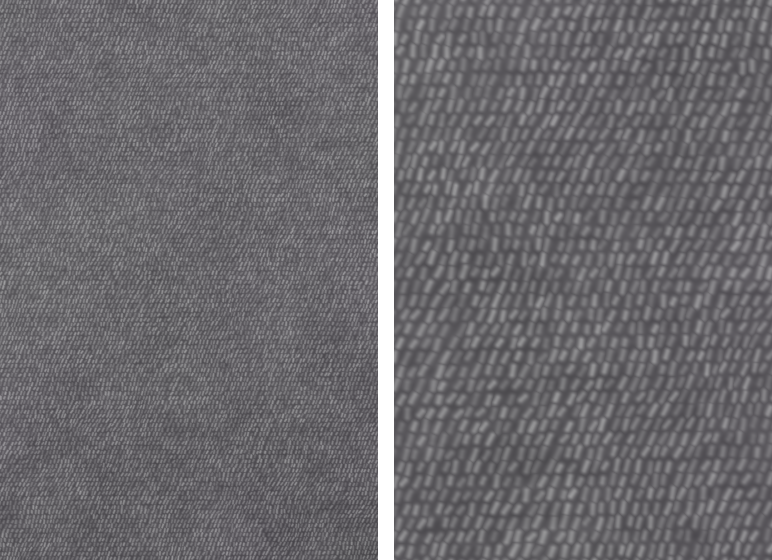
Left: the whole. Right: its middle third, enlarged.
A Shadertoy shader for this texture:

```glsl
// Grey woven cloth: level, staggered rows of short light stitches that lean
// slightly right. Each stitch is a soft capsule with its own jitter, length
// and brightness; noise adds weft streaks, faint blotches and broad shading.

const vec2 STITCH_COUNT = vec2(100.0, 122.0);  // repeats across and down
const float CELL_ASPECT = 1.2;                 // cell height over cell width
const vec3 GROUND_COLOR = vec3(0.330, 0.320, 0.340);
const vec3 THREAD_COLOR = vec3(0.555, 0.550, 0.562);

float hash(vec2 p) {
    vec3 q = fract(vec3(p.xyx) * 0.1031);
    q += dot(q, q.yzx + 33.33);
    return fract((q.x + q.y) * q.z);
}

float valueNoise(vec2 p) {
    vec2 cell = floor(p);
    vec2 f = fract(p);
    f = f * f * (3.0 - 2.0 * f);
    float low = mix(hash(cell), hash(cell + vec2(1, 0)), f.x);
    float high = mix(hash(cell + vec2(0, 1)), hash(cell + vec2(1, 1)), f.x);
    return mix(low, high, f.y);
}

float layeredNoise(vec2 p) {
    float sum = 0.0;
    float weight = 0.5;
    for (int i = 0; i < 4; i++) {
        sum += weight * valueNoise(p);
        p = p * 2.03 + 17.3;
        weight *= 0.5;
    }
    return sum / 0.9375;
}

float segmentDistance(vec2 p, vec2 halfSpan) {
    float t = clamp(dot(p, halfSpan) / dot(halfSpan, halfSpan), -1.0, 1.0);
    return length(p - t * halfSpan);
}

// Brightness of one stitch at an offset from its cell centre
float stitch(vec2 offset, vec2 id, float blur) {
    float lengthVar = hash(id + 31.7);
    float lean = mix(0.04, 0.18, hash(id + 72.1));
    vec2 jitter = vec2(hash(id + 5.3), hash(id + 9.9)) - 0.5;
    vec2 p = offset - jitter * vec2(0.36, 0.20);
    p.y *= CELL_ASPECT;
    float d = segmentDistance(p, vec2(lean, mix(0.16, 0.40, lengthVar)));
    float radius = length(vec2(0.29, 0.5 * blur));
    return exp(-d * d / (radius * radius)) * mix(0.5, 1.1, hash(id + 50.9));
}

// Strongest stitch among the neighbouring cells
float weave(vec2 p, float blur) {
    float light = 0.0;
    float baseRow = floor(p.y);
    for (int j = -1; j <= 1; j++) {
        float row = baseRow + float(j);
        float x = p.x - 0.5 * mod(row, 2.0);
        for (int i = -1; i <= 1; i++) {
            vec2 id = vec2(floor(x) + float(i), row);
            vec2 offset = vec2(x, p.y) - id - 0.5;
            light = max(light, stitch(offset, id + 200.0, blur));
        }
    }
    return light;
}

void mainImage(out vec4 fragColor, in vec2 fragCoord) {
    vec2 uv = fragCoord / iResolution.xy;
    float pixel = STITCH_COUNT.x / iResolution.x;

    // Columns waver a little, rows stay nearly level
    vec2 p = uv * STITCH_COUNT;
    p.x += 1.4 * (valueNoise(uv * vec2(12.0, 18.0)) - 0.5);
    p.y += 0.4 * (valueNoise(uv * vec2(3.0, 7.0) + 40.0) - 0.5);

    // Thread over ground, fainter where the yarn is thin
    float yarn = layeredNoise(p * vec2(0.25, 0.32) + 11.0);
    float light = weave(p, pixel) * mix(0.70, 1.20, yarn);
    vec3 color = mix(GROUND_COLOR, THREAD_COLOR, clamp(light, 0.0, 1.1));

    // Level weft streaks, fibre grain, blotches and broad shading
    float streak = valueNoise(p * vec2(0.22, 1.0) + 140.0) - 0.5;
    float grain = valueNoise(p * vec2(1.5, 2.0) + 80.0) - 0.5;
    float blotch = layeredNoise(uv * vec2(7.0, 10.0) + 23.0) - 0.5;
    float shade = 0.03 * smoothstep(0.0, 0.6, uv.y) - 0.02;
    shade += 0.012 * (0.5 - uv.x);
    color += 0.035 * streak + 0.04 * grain + 0.06 * blotch + shade;

    // Cooler violet cast drifting to a neutral grey
    float tint = layeredNoise(uv * vec2(3.0, 4.0) + 61.0) - 0.5;
    color += vec3(0.006, -0.008, 0.012) * tint;

    fragColor = vec4(clamp(color, 0.0, 1.0), 1.0);
}
```
